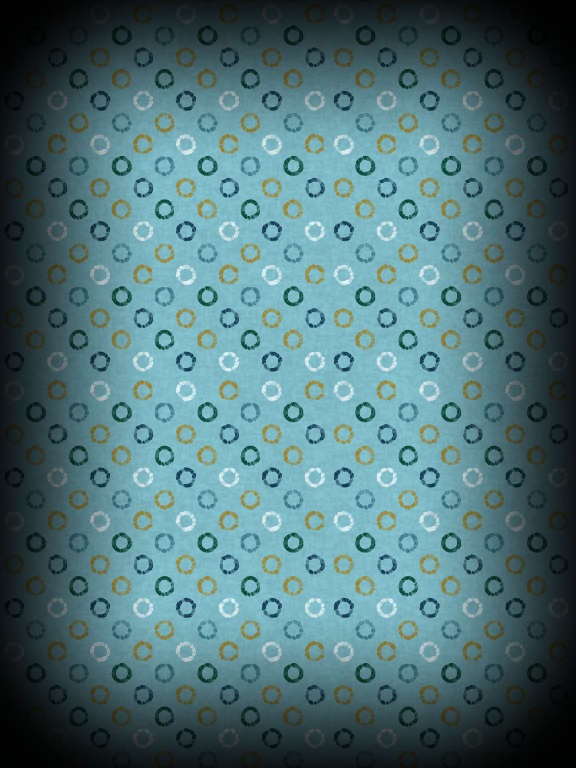
A Shadertoy shader for this pattern:

```glsl
float hash(vec2 cell)
{
    vec3 q = fract(cell.xyx * 0.1031);
    q += dot(q, q.yzx + 33.33);
    return fract((q.x + q.y) * q.z);
}

// Value noise that wraps after a whole number of cells
float wrapNoise(vec2 x, vec2 period)
{
    vec2 cell = floor(x), f = fract(x);
    f *= f * (3.0 - 2.0 * f);
    vec2 a = mod(cell, period), b = mod(cell + 1.0, period);
    return mix(mix(hash(a), hash(vec2(b.x, a.y)), f.x),
               mix(hash(vec2(a.x, b.y)), hash(b), f.x), f.y);
}

// Two blocks of unit cells, each followed by a narrow empty gap
float blockCoord(float x, float total, float firstBlock)
{
    x = mod(x, total);
    return x < firstBlock ? x : x - firstBlock;
}

// Two colours alternate along each row; the rows cycle in sixes
vec3 ringColor(float row, float col)
{
    const vec3 white = vec3(0.87, 0.93, 0.94);
    const vec3 gold = vec3(0.61, 0.53, 0.22);
    const vec3 green = vec3(0.05, 0.29, 0.23);
    const vec3 teal = vec3(0.23, 0.48, 0.54);
    const vec3 navy = vec3(0.08, 0.24, 0.33);
    const vec3 palette[12] = vec3[12](
        white, gold, green, teal, gold, navy,
        gold, green, navy, white, teal, gold);
    int pair = int(mod(row, 6.0)) * 2;
    return palette[pair + int(mod(floor(col * 0.5), 2.0))];
}

// Coverage of one dry-brushed ring in a unit cell
float brushedRing(vec2 p, float seed, float pixel)
{
    float r = length(p);
    float turn = atan(p.y, p.x) / 6.2831853 + 0.5;
    float bristle = wrapNoise(vec2((turn + 0.12 * r) * 28.0, seed), vec2(28.0, 64.0));
    float patchy = wrapNoise(vec2(turn * 9.0, seed + 20.0), vec2(9.0, 64.0));
    float speck = wrapNoise(p * 18.0 + 32.0, vec2(64.0));
    float halfWidth = 0.055 + 0.05 * bristle;
    float d = abs(r - 0.375 - 0.035 * (patchy - 0.5)) - halfWidth;
    float ink = 1.0 - smoothstep(-0.6 * pixel, 0.6 * pixel, d);
    float wear = mix(0.5, 1.0, smoothstep(0.1, 0.45, bristle));
    wear *= mix(0.65, 1.0, smoothstep(0.1, 0.4, patchy));
    return ink * wear * mix(0.72, 1.0, smoothstep(0.15, 0.5, speck));
}

void mainImage(out vec4 fragColor, in vec2 fragCoord)
{
    vec2 uv = fragCoord / iResolution.xy;
    vec3 color = vec3(0.495, 0.735, 0.78);

    // Staggered rings: 15 + 11 columns, 17 + 18 rows
    vec2 grid = vec2(26.84, 35.333);
    vec2 g = vec2(uv.x, 1.0 - uv.y) * grid - vec2(0.17, 0.14);
    vec2 cellPos = vec2(blockCoord(g.x, grid.x, 15.352),
                        blockCoord(g.y, grid.y, 17.333));
    vec2 size = vec2(mod(g.x, grid.x) < 15.352 ? 15.0 : 11.0,
                     mod(g.y, grid.y) < 17.333 ? 17.0 : 18.0);
    vec2 cell = floor(cellPos);
    bool staggered = mod(cell.x + cell.y, 2.0) < 0.5;
    if (staggered && all(lessThan(cell, size)))
    {
        float seed = mod(cell.y, 6.0) * 2.0 + mod(floor(cell.x * 0.5), 2.0);
        float ink = brushedRing(fract(cellPos) - 0.5, seed, grid.x / iResolution.x);
        color = mix(color, ringColor(cell.y, cell.x), ink);
    }

    // Woven cloth grain and faint mottling
    float grain = wrapNoise(uv * vec2(288.0, 384.0), vec2(288.0, 384.0));
    float weft = wrapNoise(uv * vec2(72.0, 320.0), vec2(72.0, 320.0));
    float warp = wrapNoise(uv * vec2(240.0, 96.0), vec2(240.0, 96.0));
    float mottle = wrapNoise(uv * vec2(12.0, 16.0), vec2(12.0, 16.0));
    color *= 1.0 + 0.07 * (grain - 0.5) + 0.05 * (weft - 0.5)
                 + 0.04 * (warp - 0.5) + 0.03 * (mottle - 0.5);

    // Rounded dark border, equal on opposite edges
    vec2 fromCore = abs(uv - 0.5) * vec2(1.0, 1.3333) - vec2(0.205, 0.372);
    float shade = 1.0 - smoothstep(0.0, 0.365, length(max(fromCore, 0.0)));
    fragColor = vec4(color * mix(0.01, 1.0, shade), 1.0);
}
```
